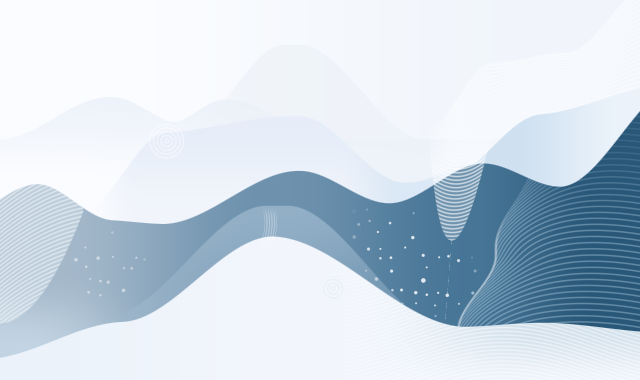
This background is drawn by a WebGL 2 fragment shader. Its source:

```glsl
#version 300 es
precision highp float;
// Pale layered waves over a slate-blue band, with fine line meshes and scattered dots.
uniform vec2 u_resolution;
out vec4 outColor;

float pixel;  // size of one pixel in canvas units

// Smooth ramp from 0 at a to 1 at b, in either direction.
float ramp(float a, float b, float v) {
  float t = clamp((v - a) / (b - a), 0.0, 1.0);
  return t * t * (3.0 - 2.0 * t);
}

// Moves a curve's height to a target between x = a and x = b.
float bend(float y, float target, float a, float b, float x) {
  return mix(y, target, ramp(a, b, x));
}

// Smooth coverage of the side where d is positive.
float fill(float d) {
  return clamp(d / max(fwidth(d), 1e-5) + 0.5, 0.0, 1.0);
}

// Contour lines of a field f.
float contours(float f, float spacing, float width) {
  float slope = max(length(vec2(dFdx(f), dFdy(f))) / pixel, 1e-4);
  float d = abs(fract(f / spacing) - 0.5) * spacing / slope;
  return ramp(width + pixel, max(width - pixel, 0.0), d);
}

vec3 hash3(vec2 cell) {
  vec3 q = fract(cell.xyx * vec3(0.1031, 0.103, 0.0973));
  q += dot(q, q.yxz + 33.33);
  return fract((q.xxy + q.yzz) * q.zyx);
}

float dots(vec2 p) {
  vec2 cell = floor(p / 0.14);
  vec3 h = hash3(cell);
  float radius = mix(0.008, 0.02, h.z * h.z);
  float d = length(p - (cell + 0.25 + 0.5 * h.xy) * 0.14);
  return step(0.62, hash3(cell + 47.0).x) * ramp(radius + pixel, radius - pixel * 0.5, d);
}

float rings(vec2 p, float radius) {
  return contours(length(p), 0.045, 0.005) * ramp(radius, radius - 0.02, length(p));
}

float bandTop(float x) {
  float y = bend(1.9, 2.36, -0.6, 0.45, x);
  y = bend(y, 1.93, 0.45, 1.35, x);
  y = bend(y, 1.88, 1.2, 2.0, x);
  y = bend(y, 2.52, 1.95, 3.58, x);
  y = bend(y, 2.13, 3.6, 4.67, x);
  y = bend(y, 2.61, 4.67, 5.8, x);
  y = bend(y, 2.33, 5.8, 6.72, x);
  return bend(y, 3.6, 6.72, 8.2, x);
}

float bandBottom(float x) {
  float y = bend(0.25, 0.7, -0.2, 1.5, x);
  y = bend(y, 1.73, 1.45, 3.28, x);
  y = bend(y, 0.64, 3.25, 5.6, x);
  return bend(bend(y, 0.69, 5.5, 6.5, x), 0.57, 6.5, 8.0, x);
}

void main() {
  vec2 p = gl_FragCoord.xy / u_resolution * vec2(7.68, 4.58);
  pixel = 7.68 / u_resolution.x;
  float x = p.x, y = p.y;
  vec3 white = vec3(0.985, 0.99, 1.0);
  vec3 color = mix(white, vec3(0.945, 0.962, 0.985), ramp(0.5, 6.5, x));

  // Far, fading hills
  float hill = bend(bend(2.9, 3.41, 0.0, 1.3, x), 3.08, 1.35, 2.2, x);
  hill = bend(bend(hill, 3.38, 2.0, 2.7, x), 2.9, 2.75, 4.0, x);
  color = mix(color, vec3(0.92, 0.94, 0.975), fill(hill - y) * 0.8 * ramp(2.3, 3.4, y));
  float farHill = bend(bend(3.1, 4.04, 2.3, 3.4, x), 2.9, 3.6, 5.1, x);
  color = mix(color, vec3(0.925, 0.945, 0.97), fill(farHill - y) * 0.65 * ramp(2.2, 3.0, x));

  // Near hill and its fold
  float near = bend(bend(2.0, 2.98, 0.95, 2.0, x), 3.18, 1.9, 3.5, x);
  near = bend(bend(near, 2.38, 3.6, 4.85, x), 2.75, 4.9, 6.0, x);
  vec3 tint = mix(vec3(0.9, 0.93, 0.975), vec3(0.945, 0.96, 0.985), ramp(3.1, 2.0, y));
  tint = mix(tint, vec3(0.86, 0.91, 0.96), ramp(4.0, 4.8, x) * ramp(5.7, 5.1, x));
  color = mix(color, tint, fill(near - y) * ramp(0.9, 1.7, x));

  // Blue slope under a white mesh
  float slope = bend(bend(2.4, 3.2, 5.3, 6.5, x), 3.55, 6.4, 8.0, x);
  tint = mix(vec3(0.81, 0.88, 0.945), vec3(0.92, 0.95, 0.98), ramp(6.1, 7.5, x));
  color = mix(color, tint, fill(slope - y) * ramp(5.4, 5.9, x));
  float veil = bend(bend(3.0, 3.83, 5.1, 5.9, x), 3.95, 5.9, 6.8, x);
  veil = bend(veil, 4.75, 6.8, 7.8, x);
  float veilLines = contours((y - slope) / max(veil - slope, 0.1), 0.045, 0.004);
  float inVeil = fill(veil - y) * fill(y - slope) * ramp(5.1, 5.5, x);
  color = mix(color, white, inVeil * (0.3 + 0.4 * veilLines));

  // Slate band, darkening to the right
  vec3 band = mix(vec3(0.64, 0.72, 0.79), vec3(0.43, 0.57, 0.68), ramp(0.7, 3.2, x));
  band = mix(band, vec3(0.28, 0.46, 0.59), ramp(3.4, 5.6, x));
  band = mix(band, vec3(0.16, 0.34, 0.47), ramp(5.6, 7.2, x));
  band = mix(band, vec3(0.76, 0.83, 0.89), ramp(1.3, 0.4, y) * ramp(1.9, 0.3, x));

  // Translucent ribbon
  float ribbon = bend(bend(0.78, 2.1, 1.3, 3.2, x), 0.62, 3.45, 5.4, x);
  float inRibbon = fill(ribbon - y) * ramp(1.2, 1.8, x) * ramp(5.5, 4.9, x);
  band = mix(band, vec3(0.65, 0.75, 0.83), inRibbon * mix(0.38, 0.65, ramp(1.0, 2.1, y)));

  // Contour mesh on the dark side
  float edge = 5.5 + 0.45 * ramp(0.6, 1.5, y) + 0.45 * ramp(1.6, 2.7, y);
  float field = y + 0.1 * (x - 6.8) * (x - 6.8) + 0.7 * exp(-3.0 * max(x - edge, -0.5));
  float mesh = contours(field, 0.075, 0.006) * fill(x - edge);
  band = mix(band, vec3(0.7, 0.82, 0.89), mesh * mix(0.13, 0.42, ramp(2.9, 1.7, y)));
  float rim = ramp(0.025, 0.0, abs(x - edge)) * ramp(2.2, 1.5, y);
  band = mix(band, white, rim * 0.5);

  // Left mesh and scattered dots
  float leftEdge = 1.02 * sqrt(clamp((y - 0.68) / 1.35, 0.0, 1.0)) - 0.02;
  float leftLines = contours(y - 0.8 * x + 0.3 * x * x, 0.05, 0.006);
  band = mix(band, vec3(0.9, 0.93, 0.955), fill(leftEdge - x) * (0.4 + 0.45 * leftLines));
  float area = ramp(0.83, 0.45, length(p - vec2(5.7 - 0.5 * y, 1.4)));
  area += 0.6 * ramp(0.55, 0.38, length(p - vec2(1.3, 1.35)));
  float bigDot = ramp(0.035, 0.02, length(p - vec2(5.08, 1.2)));
  band = mix(band, white, max(dots(p) * area, bigDot) * 0.85);
  color = mix(color, band, fill(bandTop(x) - y));

  // Funnel of fine lines
  float fx = x - 5.42 - 0.08 * (y - 1.68);
  float funnel = fill(0.33 * sqrt(max(y - 1.68, 0.0)) - abs(fx)) * ramp(3.2, 2.5, y);
  color = mix(color, white, funnel * (0.22 + 0.5 * contours(y - 1.3 * fx * fx, 0.045, 0.006)));

  // Pale foreground, lined on the right
  vec3 ground = mix(vec3(0.925, 0.95, 0.98), vec3(0.95, 0.965, 0.988), ramp(0.5, 3.5, x));
  ground = mix(ground, vec3(0.83, 0.885, 0.925), ramp(4.2, 6.5, x) * ramp(-0.1, 0.6, y));
  float groundLines = contours(y - 0.25 * sin(x * 1.4 - 0.6), 0.045, 0.005);
  ground = mix(ground, white, groundLines * 0.5 * ramp(3.7, 4.8, x));
  color = mix(color, ground, fill(bandBottom(x) - y));

  // Thin wisps and rings
  float wisp = x - 3.15 - 0.1 * sin(4.0 * y - 6.0);
  float wisps = contours(wisp, 0.03, 0.004) * fill(0.075 - abs(wisp));
  color = mix(color, white, wisps * 0.3 * ramp(1.3, 1.8, y) * ramp(2.1, 1.95, y));
  color = mix(color, vec3(0.86, 0.9, 0.94), rings(p - vec2(4.0, 1.1), 0.16) * 0.4);
  color = mix(color, white, rings(p - vec2(2.0, 2.88), 0.24) * 0.5);
  outColor = vec4(color, 1.0);
}
```
